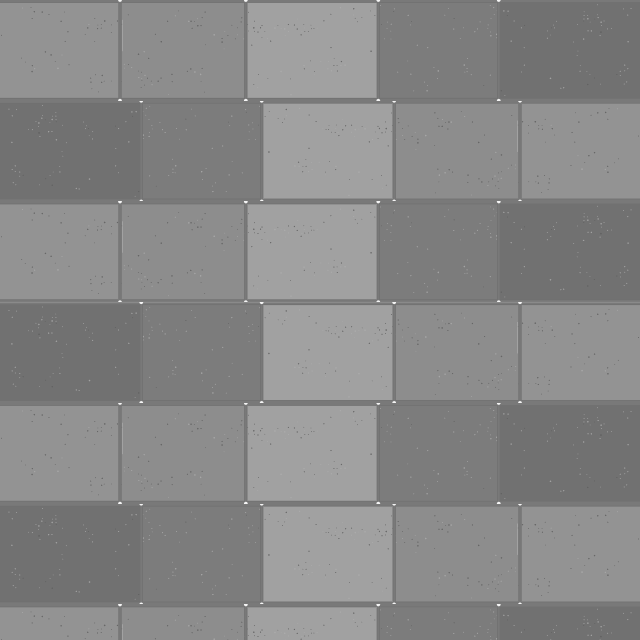
A WebGL 2 fragment shader for this pattern:

```glsl
#version 300 es
precision highp float;

uniform vec2 u_resolution;
out vec4 fragColor;

// Layout, in canvas units
const float ROW_HEIGHT = 0.1574;
const float BED_HALF = 0.0045;
const float JOINT_HALF = 0.0026;
const int SEAM_COUNT = 4;
const float SEAMS[SEAM_COUNT] = float[](0.1875, 0.3841, 0.5911, 0.7793);

// Grey levels, left to right along an even row
const float BLOCK_TONES[5] = float[](0.575, 0.552, 0.630, 0.487, 0.443);
const float MORTAR_TONE = 0.474;
const float EDGE_SHADE = 0.035;
const float DARK_SPECK = 0.36;
const float LIGHT_SPECK = 0.68;

// Wear
const float SPECK_CELL = 0.0052;
const float SPECK_CHANCE = 0.25;
const float CLUSTER_SCALE = 24.0;
const vec2 SPECK_RADIUS = vec2(0.0005, 0.0012);
const float CHIP_RADIUS = 0.0029;
const float CHIP_TONE = 0.96;
const vec2 SCRATCH_CENTER = vec2(0.1914, 0.0555);
const vec2 SCRATCH_HALF = vec2(0.0007, 0.0245);
const float SCRATCH_TONE = 0.66;
const float HAIRLINE_ROW = 3.0;
const float HAIRLINE_HALF = 0.0005;
const float HAIRLINE_TONE = 0.60;

float hash(vec2 p) {
    vec3 q = fract(vec3(p.xyx) * 0.1031);
    q += dot(q, q.yzx + 33.33);
    return fract((q.x + q.y) * q.z);
}

float cornerSlope(vec2 corner, vec2 offset) {
    float angle = 6.2832 * hash(corner);
    return dot(vec2(cos(angle), sin(angle)), offset);
}

float gradientNoise(vec2 p) {
    vec2 i = floor(p), f = fract(p);
    vec2 u = f * f * f * (f * (f * 6.0 - 15.0) + 10.0);
    vec2 e = vec2(1.0, 0.0);
    float low = mix(cornerSlope(i, f), cornerSlope(i + e, f - e), u.x);
    float high = mix(cornerSlope(i + e.yx, f - e.yx), cornerSlope(i + 1.0, f - 1.0), u.x);
    return mix(low, high, u.y);
}

// Pixel coverage of a shape from its signed distance
float coverage(float dist, float pixel) {
    return clamp(0.5 - dist / pixel, 0.0, 1.0);
}

// Clustered specks: x is coverage, y is a random pick for the colour
vec2 specks(vec2 p, float pixel) {
    vec2 cell = floor(p / SPECK_CELL);
    vec2 center = (cell + 0.5) * SPECK_CELL;
    float height = center.y / ROW_HEIGHT;
    float bands = max(exp(-pow((height - 0.24) / 0.15, 2.0)),
                      0.75 * exp(-pow((height - 0.72) / 0.17, 2.0)));
    float cluster = smoothstep(-0.2, 0.35, gradientNoise(center * CLUSTER_SCALE + 7.3));
    float present = step(hash(cell + 11.0), SPECK_CHANCE * bands * cluster);
    vec2 jitter = vec2(hash(cell + 37.0), hash(cell + 71.0)) - 0.5;
    float size = hash(cell + 113.0);
    float radius = mix(SPECK_RADIUS.x, SPECK_RADIUS.y, size * size);
    float dist = length(p - center - jitter * 0.5 * SPECK_CELL) - radius;
    return vec2(present * coverage(dist, pixel), hash(cell + 151.0));
}

void main() {
    vec2 uv = gl_FragCoord.xy / u_resolution;
    float pixel = 1.0 / min(u_resolution.x, u_resolution.y);

    // Rows run down from the top; every second row is mirrored
    float fromTop = 1.0 - uv.y;
    float row = floor(fromTop / ROW_HEIGHT);
    vec2 p = vec2(mod(row, 2.0) > 0.5 ? 1.0 - uv.x : uv.x, fromTop - row * ROW_HEIGHT);

    // Block index and distance to the nearest seam
    int block = 0;
    float seamDist = 1.0;
    for (int i = 0; i < SEAM_COUNT; i++) {
        block += p.x > SEAMS[i] ? 1 : 0;
        seamDist = min(seamDist, abs(p.x - SEAMS[i]));
    }
    float bedDist = min(p.y, ROW_HEIGHT - p.y);
    float blockDist = max(JOINT_HALF - seamDist, BED_HALF - bedDist);

    // Block face with specks
    float face = BLOCK_TONES[block];
    vec2 speck = specks(p, pixel);
    float lightShare = face > 0.5 ? 0.25 : 0.85;
    float speckTone = speck.y < lightShare ? LIGHT_SPECK : DARK_SPECK;
    face = mix(face, speckTone, speck.x * 0.8);

    // Mortar, slightly shaded along the blocks
    float mortar = MORTAR_TONE - EDGE_SHADE * coverage(blockDist - 0.0012, pixel);
    float tone = mix(mortar, face, coverage(blockDist, pixel));

    // Scratch, hairline and half-round chips at the seam ends
    vec2 scratch = abs(p - SCRATCH_CENTER) - SCRATCH_HALF;
    tone = mix(tone, SCRATCH_TONE, 0.8 * coverage(max(scratch.x, scratch.y), pixel));
    float hairline = abs(fromTop - HAIRLINE_ROW * ROW_HEIGHT) - HAIRLINE_HALF;
    tone = mix(tone, HAIRLINE_TONE, coverage(hairline, pixel));
    float chip = length(vec2(seamDist, bedDist)) - CHIP_RADIUS;
    tone = mix(tone, CHIP_TONE, coverage(chip, pixel));

    fragColor = vec4(vec3(tone), 1.0);
}
```
